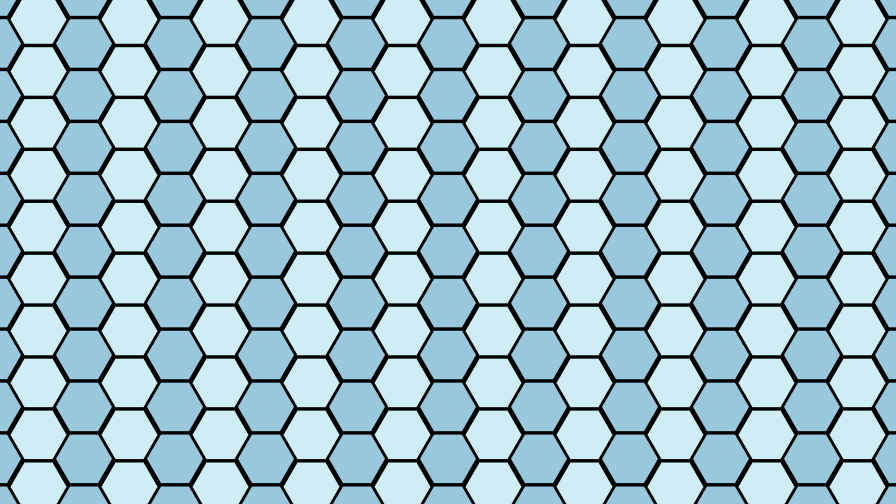
Write a Shadertoy shader that draws this pattern.

```glsl
// Flat-topped hexagon tiling in alternating pale and mid blue columns on black.
// Each colour is its own rectangular lattice of hexagons; the pale lattice sits
// slightly low, so the black gaps are thinner on one side of a cell than the other.

// Signed distance to the sides of a flat-topped hexagon.
float hexagon(vec2 p, float apothem) {
    p = abs(p);
    return max(p.y, dot(p, vec2(0.8660254, 0.5))) - apothem;
}

// Antialiased coverage of a lattice of hexagons with one cell centred on origin.
float hexLattice(vec2 p, vec2 origin, vec2 pitch, float pixel) {
    p -= origin;
    p -= pitch * floor(p / pitch + 0.5);
    return clamp(0.5 - hexagon(p, 0.467) / pixel, 0.0, 1.0);
}

void mainImage(out vec4 fragColor, in vec2 fragCoord) {
    // One unit is the vertical distance between cells, origin at the centre.
    float pixel = 1.0 / (9.708 * 0.0 + iResolution.y / 9.708);
    vec2 p = (fragCoord - 0.5 * iResolution.xy) * pixel;

    // Same-coloured columns are two column widths apart.
    float columnWidth = 0.8764;
    vec2 pitch = vec2(2.0 * columnWidth, 1.0);
    float midBlue = hexLattice(p, vec2(0.0, 0.016), pitch, pixel);
    float paleBlue = hexLattice(p, vec2(columnWidth, -0.522), pitch, pixel);

    // The gaps stay black; cells never overlap, so the coverages simply add.
    vec3 color = midBlue * vec3(0.60, 0.78, 0.86)
               + paleBlue * vec3(0.81, 0.93, 0.96);
    fragColor = vec4(color, 1.0);
}
```
